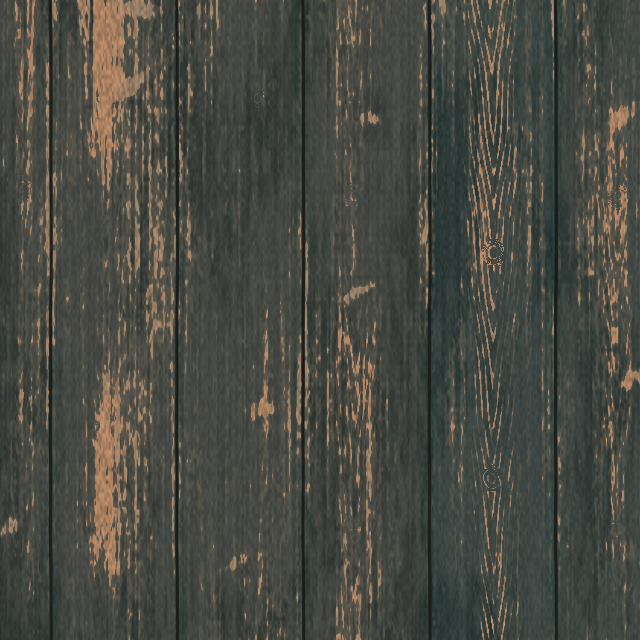
Reproduce this texture procedurally as a three.js fragment shader.

```glsl
// Dark painted timber boards, worn through to orange wood along the grain.
// Stretched noise, nested arch-shaped rings, knots and chips add up to a wear
// amount; above a threshold the paint gives way to scuffs and bare wood.
#define PITCH 0.1973
#define FIRST_SEAM 0.0794
#define SEAM_HALF_WIDTH 0.0023
#define WEAR_THRESHOLD 0.805
#define RING_SPACING 0.068
#define RING_SLOPE 8.0
#define KNOTS 2
#define CHIPS 2
#define PAINT vec3(0.272, 0.283, 0.262)
#define PAINT_DARK vec3(0.205, 0.228, 0.213)
#define BARE_ORANGE vec3(0.74, 0.55, 0.41)
#define BARE_PALE vec3(0.58, 0.52, 0.43)

varying vec2 vUv;

float hash(vec2 p) {
  return fract(sin(dot(p, vec2(127.1, 311.7))) * 43758.5453);
}

float noise(vec2 p) {
  vec2 i = floor(p), f = fract(p);
  f = f * f * (3.0 - 2.0 * f);
  return mix(mix(hash(i), hash(i + vec2(1.0, 0.0)), f.x),
             mix(hash(i + vec2(0.0, 1.0)), hash(i + 1.0), f.x), f.y);
}

float bell(float x, float width) {
  return exp(-x * x / (width * width));
}

// 1 on board n, 0 on every other board
float onBoard(float id, float n) {
  return 1.0 - min(abs(id - n), 1.0);
}

// Nested arches with tips pointing down, wrapped into ovals around knots
float ringLines(vec2 p, float dx, float id) {
  float arch = sqrt(dx * dx * RING_SLOPE * RING_SLOPE + 0.0003);
  float warp = 0.05 * noise(vec2(id * 5.3, p.y * 9.0))
             + 0.012 * noise(p * vec2(55.0, 14.0));
  float phase = (p.y - arch + warp) / RING_SPACING;
  for (int i = 0; i < KNOTS; i++) {
    float knotY = (float(i) + 0.2 + 0.6 * hash(vec2(id, float(i) + 3.0))) / float(KNOTS);
    float d = length(vec2(dx, p.y - knotY) / vec2(0.017, 0.022));
    d += 0.35 * noise(p * 70.0);
    phase = mix(phase, d * 2.0, 1.0 - smoothstep(0.7, 1.2, d));
  }
  return smoothstep(0.29, 0.40, abs(fract(phase) - 0.5));
}

// Ragged, slightly tilted flakes of missing paint
float chips(vec2 local, float id) {
  float sum = 0.0;
  vec2 ragged = 0.012 * vec2(noise(local * 110.0), noise(local * 90.0 + 7.0));
  for (int i = 0; i < CHIPS; i++) {
    vec2 seed = vec2(id + 11.0, float(i) * 3.7);
    vec2 d = local + ragged - vec2(PITCH * (0.15 + 0.7 * hash(seed)), hash(seed + 5.1));
    d.y -= d.x * (hash(seed + 2.3) - 0.3);
    float size = 0.6 + 0.7 * hash(seed + 8.9);
    sum += 1.0 - smoothstep(0.1, 1.5, length(d / (size * vec2(0.024, 0.012))));
  }
  return sum;
}

void main() {
  vec2 p = vUv;

  // Board layout
  float across = (p.x - FIRST_SEAM + 0.0016 * (noise(vec2(p.y * 12.0, 2.0)) - 0.5)) / PITCH + 1.0;
  float id = floor(across);
  float f = fract(across);
  float seam = min(f, 1.0 - f) * PITCH;
  float b0 = onBoard(id, 0.0), b1 = onBoard(id, 1.0), b2 = onBoard(id, 2.0);
  float b3 = onBoard(id, 3.0), b4 = onBoard(id, 4.0), b5 = onBoard(id, 5.0);

  // Heart of each board, where the paint peels most
  float heart = 0.48 + 0.27 * b0 - 0.06 * b1 + 0.15 * b2 - 0.08 * b3 + 0.02 * b4;
  float dx = (f - heart) * PITCH + 0.008 * (noise(vec2(p.y * 4.0, id * 9.1)) - 0.5);
  float patches = smoothstep(0.2, 0.7, noise(vec2(id * 7.3, p.y * 5.0)));
  patches = mix(patches, smoothstep(-0.5, 0.7, cos(6.2832 * (p.y - 0.25) / 0.63)), b1);
  float peel = 0.13 * b0 + 0.34 * b1 - 0.04 * b2 + 0.19 * b3 + 0.22 * b5;
  float band = bell(dx, 0.029 + 0.016 * b3) * patches;

  // Grain at several scales, stretched along the boards
  float streak = noise(p * vec2(230.0, 8.0) + id * 13.0);
  float fiber = noise(p * vec2(340.0, 2.5) + id * 5.0);
  float flake = noise(p * vec2(190.0, 75.0));
  float fine = noise(p * vec2(420.0, 150.0));
  float broad = noise(p * vec2(24.0, 3.0) + 4.0);
  float rings = ringLines(p, dx, id) * bell(dx, 0.040) * (0.65 + 0.5 * noise(p * vec2(30.0, 9.0)));

  // Wear from grain, peeling, rings, chips and board edges
  float wear = 0.40 * streak + 0.24 * fiber + 0.28 * flake + 0.16 * fine + 0.36 * (broad - 0.5);
  wear += peel * band + (0.12 + 0.34 * b4) * rings - 0.03 * b4;
  wear += 0.11 * b1 * bell(f - 0.78, 0.13);
  wear += 0.46 * (1.0 - 0.8 * b4) * chips(vec2(f * PITCH, p.y), id);
  wear += 0.30 * bell(seam - 0.005, 0.003) * noise(vec2(id * 3.0 + step(0.5, f), p.y * 9.0));
  wear -= WEAR_THRESHOLD;
  float scuffed = smoothstep(-0.24, 0.02, wear);
  float bare = smoothstep(0.0, 0.075, wear);

  // Paint with mottling, fine grain and a cooler tint on some boards
  float mottle = noise(p * vec2(14.0, 5.0)) * 0.6 + noise(p * vec2(150.0, 24.0)) * 0.4;
  vec3 color = mix(PAINT_DARK, PAINT, smoothstep(0.2, 0.55, mottle));
  color += vec3(-0.028, -0.004, 0.002) * (b4 + 0.6 * b5);
  color += 0.055 * (fine - 0.5) + 0.035 * (fiber - 0.5);
  color += vec3(-0.035, -0.012, -0.010) * bell(seam, 0.014);
  color = mix(color, vec3(0.41, 0.375, 0.32), 0.58 * scuffed);

  // Exposed wood
  float warmth = clamp(0.25 + 0.8 * band + 0.7 * (flake - 0.4), 0.0, 1.0);
  vec3 wood = mix(BARE_PALE, BARE_ORANGE, warmth) * (0.78 + 0.32 * fine);
  color = mix(color, wood, bare * 0.92);

  // Dark gap between boards
  float gap = 1.0 - smoothstep(SEAM_HALF_WIDTH * 0.5, SEAM_HALF_WIDTH * 1.6, seam);
  color = mix(color, vec3(0.085, 0.10, 0.095), gap * 0.9);
  gl_FragColor = vec4(color, 1.0);
}
```
